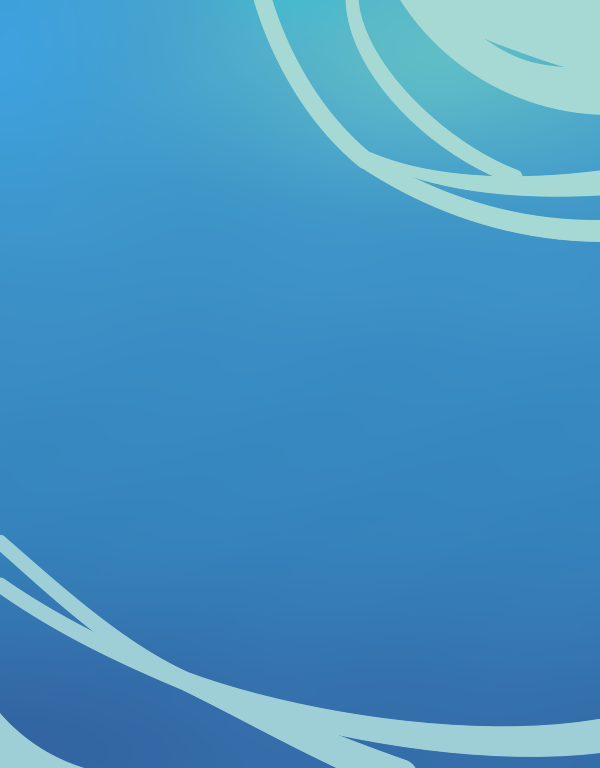
This background is drawn by a WebGL 1 fragment shader. Its source:

```glsl
precision highp float;
// Blue to teal gradient with pale hand-drawn rings in the top right and bottom left.

uniform vec2 u_resolution;

const vec2 CANVAS = vec2(6.0, 7.68);

vec2 bezier(vec2 a, vec2 b, vec2 c, vec2 d, float t) {
  float s = 1.0 - t;
  return s * s * s * a + 3.0 * s * s * t * b + 3.0 * s * t * t * c + t * t * t * d;
}

// Signed distance to a cubic stroke whose half width runs from w0 to w1,
// with an extra swelling at its middle.
float stroke(vec2 p, vec2 a, vec2 b, vec2 c, vec2 d, float w0, float w1, float swell) {
  float dist = 100.0;
  vec2 start = a;
  for (int i = 0; i < 20; i++) {
    vec2 end = bezier(a, b, c, d, float(i + 1) / 20.0);
    vec2 along = end - start;
    float h = clamp(dot(p - start, along) / dot(along, along), 0.0, 1.0);
    float t = (float(i) + h) / 20.0;
    float halfWidth = mix(w0, w1, t) + swell * sin(3.14159 * t);
    dist = min(dist, length(p - start - along * h) - halfWidth);
    start = end;
  }
  return dist;
}

// Soft elliptical glow
float glow(vec2 p, vec2 center, vec2 spread) {
  vec2 q = (p - center) / spread;
  return exp(-dot(q, q));
}

vec3 background(vec2 p) {
  vec3 col = mix(vec3(0.26, 0.62, 0.81), vec3(0.235, 0.57, 0.78), smoothstep(0.0, 2.8, p.y));
  col = mix(col, vec3(0.21, 0.52, 0.745), smoothstep(2.4, 5.2, p.y));
  col = mix(col, vec3(0.205, 0.43, 0.665), smoothstep(4.8, 7.6, p.y));
  col = mix(col, vec3(0.38, 0.75, 0.78), 0.95 * glow(p, vec2(4.4, 0.45), vec2(2.2, 1.2)));
  col = mix(col, vec3(0.25, 0.75, 0.82), 0.7 * glow(p, vec2(2.95, -0.15), vec2(0.7, 0.4)));
  col = mix(col, vec3(0.24, 0.63, 0.87), 0.9 * glow(p, vec2(0.0, 0.5), vec2(1.1, 1.5)));
  col = mix(col, vec3(0.19, 0.38, 0.62), 0.7 * glow(p, vec2(0.2, 7.4), vec2(1.6, 0.9)));
  // Faint painterly drift
  return col + 0.004 * sin(p.x * 1.7 + 2.0 * sin(p.y * 1.3)) * sin(p.y * 2.9 + p.x);
}

// Disc, its dark sliver and the rings around it
float upperRings(vec2 p) {
  float d = length(p - vec2(6.1, -1.34)) - 2.49;
  d = max(d, -stroke(p, vec2(4.85, 0.39), vec2(5.1, 0.53), vec2(5.35, 0.62),
                     vec2(5.64, 0.67), 0.0, 0.0, 0.028));
  d = min(d, stroke(p, vec2(2.63, 0.0), vec2(2.78, 0.5), vec2(3.1, 1.15),
                    vec2(3.65, 1.6), 0.09, 0.09, 0.0));
  d = min(d, stroke(p, vec2(3.65, 1.6), vec2(4.3, 2.02), vec2(5.1, 2.31),
                    vec2(6.0, 2.31), 0.085, 0.11, 0.0));
  d = min(d, stroke(p, vec2(3.5, 1.45), vec2(4.1, 1.82), vec2(5.0, 1.92),
                    vec2(6.0, 1.83), 0.025, 0.125, 0.0));
  return min(d, stroke(p, vec2(3.52, 0.0), vec2(3.56, 0.7), vec2(4.4, 1.5),
                       vec2(5.15, 1.77), 0.065, 0.075, 0.015));
}

// Two crossing arcs and the corner piece
float lowerRings(vec2 p) {
  float d = max(1.808 - length(p - vec2(1.37, 5.95)), length(p - vec2(0.0, 7.68)) - 0.95);
  d = min(d, stroke(p, vec2(0.0, 5.42), vec2(0.6, 5.95), vec2(1.2, 6.5),
                    vec2(1.85, 6.8), 0.072, 0.085, 0.0));
  d = min(d, stroke(p, vec2(1.85, 6.8), vec2(2.9, 7.22), vec2(4.7, 7.55),
                    vec2(6.0, 7.36), 0.085, 0.17, 0.0));
  d = min(d, stroke(p, vec2(0.0, 5.85), vec2(0.6, 6.27), vec2(1.2, 6.55),
                    vec2(1.85, 6.82), 0.075, 0.085, 0.0));
  return min(d, stroke(p, vec2(1.85, 6.82), vec2(2.5, 7.1), vec2(3.1, 7.42),
                       vec2(4.0, 7.77), 0.085, 0.18, 0.0));
}

void main() {
  // Canvas units, with y measured down from the top edge
  vec2 p = gl_FragCoord.xy / u_resolution * CANVAS;
  p.y = CANVAS.y - p.y;
  float pixel = CANVAS.x / u_resolution.x;

  float rings = min(upperRings(p), lowerRings(p));
  vec3 pale = mix(vec3(0.65, 0.85, 0.83), vec3(0.62, 0.81, 0.84), smoothstep(2.0, 6.0, p.y));
  float cover = 1.0 - smoothstep(-0.6 * pixel, 0.6 * pixel, rings);
  gl_FragColor = vec4(mix(background(p), pale, cover), 1.0);
}
```
